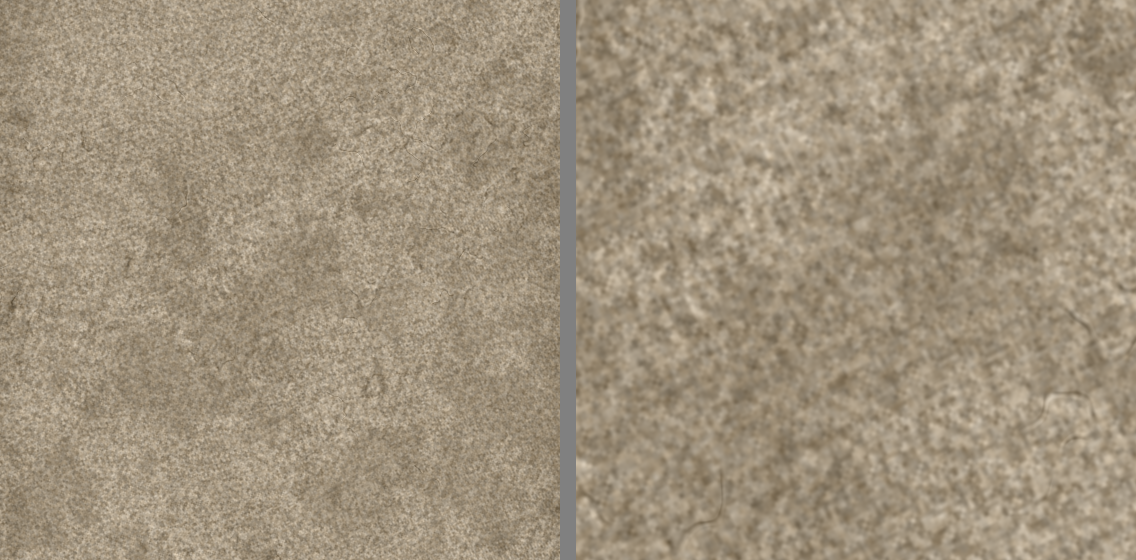
Left, the full canvas; right, a detail of the centre.
This texture is drawn by a Shadertoy shader. Its source:

```glsl
const vec3 STONE = vec3(0.655, 0.600, 0.515);
const float COARSE_GRAIN_FREQ = 215.0;
const float FINE_GRAIN_FREQ = 370.0;
const float COARSE_GRAIN = 0.20;
const float FINE_GRAIN = 0.15;
const float TINT_GRAIN = 0.035;
const float MOTTLE = 0.09;
const float PATCH_DEPTH = 0.060;
const float PATCH_CALM = 0.25;    // how much patches mute the grain
const float RELIEF = 0.10;
const float CURL_DEPTH = 0.085;
const float EDGE_SHADE = 0.035;

float hash(vec2 p) {
    return fract(sin(dot(p, vec2(127.1, 311.7))) * 43758.5453);
}

float noise(vec2 p) {
    vec2 i = floor(p), f = fract(p);
    f = f * f * (3.0 - 2.0 * f);
    return mix(mix(hash(i), hash(i + vec2(1, 0)), f.x),
               mix(hash(i + vec2(0, 1)), hash(i + vec2(1, 1)), f.x), f.y);
}

vec2 turn(vec2 p, float angle) {
    float c = cos(angle), s = sin(angle);
    return vec2(c * p.x - s * p.y, s * p.x + c * p.y);
}

float fbm(vec2 p) {
    float sum = 0.0, amp = 0.5;
    for (int i = 0; i < 5; i++) {
        sum += amp * noise(p);
        p = turn(p, 0.6) * 2.03 + 17.3;
        amp *= 0.5;
    }
    return sum;
}

vec2 noisePair(vec2 p) {
    return vec2(noise(p), noise(p + 51.7)) - 0.5;
}

// Scattered round stains, one candidate per cell
float stains(vec2 p, float cells, float chance, float softness) {
    p *= cells;
    vec2 home = floor(p);
    float cover = 0.0;
    for (int y = -1; y <= 1; y++) {
        for (int x = -1; x <= 1; x++) {
            vec2 id = home + vec2(x, y);
            vec2 center = id + 0.5 + 0.7 * (vec2(hash(id + 3.1), hash(id + 8.7)) - 0.5);
            float radius = mix(0.14, 0.42, hash(id + 14.3));
            float present = step(hash(id + 21.9), chance);
            float d = length(p - center) - radius;
            cover = max(cover, present * (1.0 - smoothstep(-softness, softness, d)));
        }
    }
    return cover;
}

float ridge(float value, float width) {
    return 1.0 - smoothstep(0.0, width, abs(value));
}

void mainImage(out vec4 fragColor, in vec2 fragCoord) {
    vec2 uv = fragCoord / iResolution.xy;
    vec2 p = fragCoord / iResolution.y;

    // Ragged worn patches and stains
    vec2 ragged = p + 0.026 * noisePair(p * 32.0) + 0.013 * noisePair(p * 85.0);
    float worn = smoothstep(0.56, 0.64, fbm(ragged * 6.0 + 4.2));
    float cluster = smoothstep(0.35, 0.65, noise(p * 4.5 + 33.0));
    float spots = max(stains(ragged + 2.0, 6.0, 0.22, 0.06),
                      stains(ragged + 5.0, 21.0, 0.35, 0.15) * cluster);
    float stained = max(worn * 0.85, spots);

    // Soft mottling and shallow relief
    float mottle = fbm(p * 11.0 + 70.0) - 0.485;
    vec2 slope = vec2(0.0035, -0.0035);
    float relief = noise((ragged + slope) * 62.0) - noise((ragged - slope) * 62.0);
    relief *= smoothstep(0.35, 0.7, noise(p * 7.0 + 12.0));

    // Broken hairline curls with a pale lip
    float contour = noise(turn(ragged, 0.5) * 23.0 + 90.0) - 0.5;
    float curlMask = smoothstep(0.52, 0.72, noise(p * 8.0 + 41.0))
                   * smoothstep(0.35, 0.6, noise(p * 38.0 + 27.0));
    float curl = curlMask * (ridge(contour, 0.045) - 0.6 * ridge(contour - 0.07, 0.045));

    // Fine grain, slightly varied in hue
    float grain = COARSE_GRAIN * (noise(turn(p, 0.45) * COARSE_GRAIN_FREQ) - 0.5)
                + FINE_GRAIN * (noise(turn(p, 1.1) * FINE_GRAIN_FREQ + 9.0) - 0.5);
    float tint = TINT_GRAIN * (noise(turn(p, 0.8) * COARSE_GRAIN_FREQ + 60.0) - 0.5);

    // Uneven darkening at the sides
    float side = min(uv.x, 1.0 - uv.x) + 0.04 * (noise(p * 14.0) - 0.5);
    float shade = 1.0 - smoothstep(0.0, 0.07, side);

    float tone = grain * (1.0 - PATCH_CALM * stained) + MOTTLE * mottle + RELIEF * relief
               - PATCH_DEPTH * stained - CURL_DEPTH * curl - EDGE_SHADE * shade;
    vec3 color = STONE + tone + tint * vec3(0.6, 0.0, -0.8);
    fragColor = vec4(clamp(color, 0.0, 1.0), 1.0);
}
```
